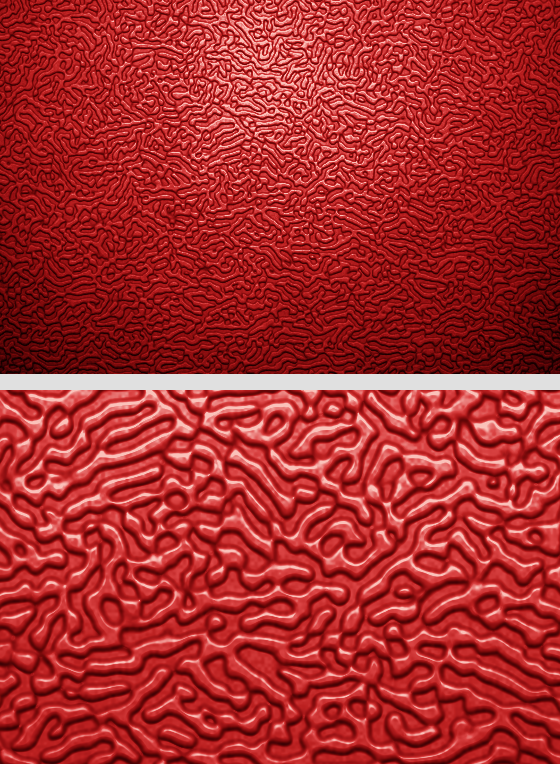
Top: the whole. Bottom: its middle third, enlarged.
Give the GLSL for this texture, as a WebGL 2 fragment shader.

```glsl
#version 300 es
precision highp float;
// Red embossed leather: short winding ridges with dark grooves, lit from above.
// Ridges are a level set of sparse wavelet noise; its analytic gradient gives
// the edge distance and slope, and the final tone goes through a red ramp.

#define RIDGES 44.0          // ridge periods per canvas height
#define RIDGE_LEVEL -0.04    // lower values give fatter ridges
#define GROOVE_WIDTH 0.115   // in ridge periods
#define GROOVE_DEPTH 0.30
#define RIM_LIGHT 0.17
#define BODY_LIFT 0.035
#define GRAIN 0.085
#define MOTTLE 0.05
#define LIGHT_POS vec2(0.49, 0.85)
#define LIGHT_PEAK 0.875
#define LIGHT_FALLOFF vec2(0.98, 0.50)

uniform vec2 u_resolution;
out vec4 fragColor;

const float PI = 3.14159;
const float CELL = 2.0;      // wavelet cell size in ridge periods
const int WAVES = 4;         // wavelets per cell

float hash(vec2 p) {
    return fract(sin(dot(p, vec2(127.1, 311.7))) * 43758.5453);
}

float valueNoise(vec2 p) {
    vec2 i = floor(p), f = fract(p);
    f = f * f * (3.0 - 2.0 * f);
    return mix(mix(hash(i), hash(i + vec2(1, 0)), f.x),
               mix(hash(i + vec2(0, 1)), hash(i + vec2(1, 1)), f.x), f.y);
}

// Sparse wavelet noise: x is the value, yz the gradient per ridge period.
vec3 ridgeField(vec2 p) {
    vec2 home = floor(p / CELL);
    vec3 sum = vec3(0.0);
    for (int y = -1; y <= 1; y++)
    for (int x = -1; x <= 1; x++) {
        vec2 cell = home + vec2(x, y);
        // Ridges lie flatter towards the bottom.
        float spread = mix(0.62, 0.92, clamp(cell.y * CELL / RIDGES, 0.0, 1.0));
        for (int k = 0; k < WAVES; k++) {
            vec2 seed = cell + float(k) * vec2(17.3, 41.9);
            vec2 center = cell + vec2(hash(seed), hash(seed + 5.7));
            vec2 d = p - center * CELL;
            float inside = max(0.0, 1.0 - dot(d, d) / (CELL * CELL));
            float angle = 1.68 + PI * spread * (hash(seed + 11.3) - 0.5);
            float freq = 2.0 * PI * mix(0.75, 1.2, hash(seed + 23.1));
            vec2 wave = freq * vec2(cos(angle), sin(angle));
            float phase = dot(d, wave) + 2.0 * PI * hash(seed + 37.9);
            float window = inside * inside * inside;
            vec2 windowSlope = -6.0 * inside * inside * d / (CELL * CELL);
            sum.x += window * cos(phase);
            sum.yz += windowSlope * cos(phase) - window * sin(phase) * wave;
        }
    }
    return sum;
}

float bump(float x, float width) {
    return exp(-x * x / (width * width));
}

// Each ramp colour sits at the tone equal to its red value.
vec3 redRamp(float tone) {
    vec3 ramp[8] = vec3[8](
        vec3(0.08, 0.00, 0.00), vec3(0.28, 0.01, 0.02),
        vec3(0.43, 0.03, 0.03), vec3(0.58, 0.06, 0.07),
        vec3(0.74, 0.13, 0.13), vec3(0.86, 0.27, 0.27),
        vec3(0.91, 0.47, 0.46), vec3(0.98, 0.76, 0.73));
    vec3 color = ramp[0];
    for (int i = 1; i < 8; i++) {
        float t = (tone - ramp[i - 1].r) / (ramp[i].r - ramp[i - 1].r);
        color = mix(color, ramp[i], clamp(t, 0.0, 1.0));
    }
    return color;
}

void main() {
    vec2 uv = gl_FragCoord.xy / u_resolution;
    vec2 pos = gl_FragCoord.xy / u_resolution.y;

    // Broad lamp light with a small hot spot
    vec2 away = uv - LIGHT_POS;
    float light = LIGHT_PEAK - dot(LIGHT_FALLOFF, away * away);
    float hotSpot = exp(-dot(away * away, vec2(34.0, 14.0)));
    light += 0.06 * hotSpot + MOTTLE * (valueNoise(pos * 9.0) - 0.5);

    // Signed distance to the ridge edge, positive on the ridge
    vec3 field = ridgeField(pos * RIDGES);
    float steep = length(field.yz);
    float edge = (field.x - RIDGE_LEVEL) / max(steep, 1.8);
    float facingUp = -field.z / (steep + 0.8);

    // Grooves, rims and ridge tops
    float groove = bump(edge + 0.04, GROOVE_WIDTH) * (1.0 - 0.6 * facingUp);
    float rim = bump(edge - 0.15, 0.12) * facingUp;
    float body = smoothstep(-0.05, 0.15, edge);
    float lowLight = mix(1.3, 0.8, uv.y);
    float relief = RIM_LIGHT * lowLight * rim - GROOVE_DEPTH * groove
                 + BODY_LIFT * body * (1.0 - hotSpot);

    // Fine pores, strongest outside the grooves
    float grain = valueNoise(pos * 330.0) + 0.5 * valueNoise(pos * 170.0) - 0.75;
    float tone = light + relief * (0.45 + 0.75 * light) + GRAIN * grain;

    fragColor = vec4(redRamp(tone), 1.0);
}
```
